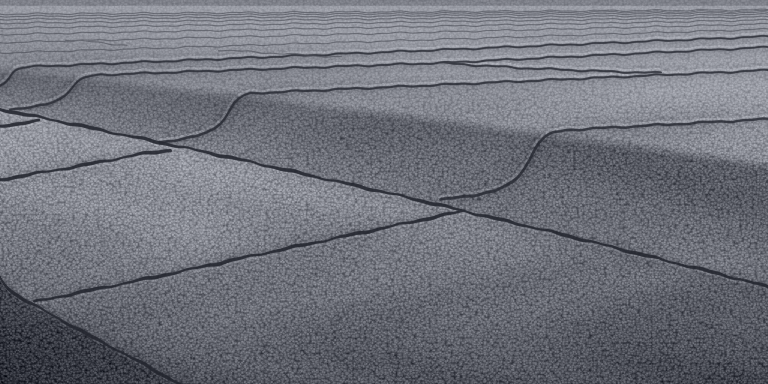
This texture is drawn by a WebGL 2 fragment shader. Its source:

```glsl
#version 300 es
precision highp float;
// Grainy grey roofing felt: flat sheets, a curved step and dark overlapping seams.
uniform vec2 u_resolution;
out vec4 outColor;

const float HORIZON = 0.985;
const vec3 TINT = vec3(-0.01, 0.0, 0.035);

float hash(vec2 p) {
    vec3 q = fract(vec3(p.xyx) * 0.1031);
    q += dot(q, q.yzx + 33.33);
    return fract((q.x + q.y) * q.z);
}

// Distance to the nearest scattered granule
float cellular(vec2 p) {
    vec2 cell = floor(p), f = fract(p);
    float nearest = 2.0;
    for (int j = -1; j <= 1; j++)
        for (int i = -1; i <= 1; i++) {
            vec2 o = vec2(i, j);
            vec2 jitter = vec2(hash(cell + o), hash(cell + o + 71.7));
            nearest = min(nearest, length(o + jitter - f));
        }
    return nearest;
}

float segment(vec2 p, vec2 a, vec2 b) {
    vec2 pa = p - a, ba = b - a;
    return length(pa - ba * clamp(dot(pa, ba) / dot(ba, ba), 0.0, 1.0));
}

float path(vec2 p, vec2 a, vec2 b, vec2 c, vec2 d) {
    return min(segment(p, a, b), min(segment(p, b, c), segment(p, c, d)));
}

float cubic(vec2 p, vec2 a, vec2 b, vec2 c, vec2 d) {
    float dist = 9.0;
    vec2 last = a;
    for (int i = 1; i <= 12; i++) {
        float t = float(i) / 12.0, s = 1.0 - t;
        vec2 next = s*s*s*a + 3.0*s*s*t*b + 3.0*s*t*t*c + t*t*t*d;
        dist = min(dist, segment(p, last, next));
        last = next;
    }
    return dist;
}

// Seam that climbs the step in an S and then runs away across the upper roof
float riser(vec2 p, vec2 foot, vec2 a, vec2 b, vec2 c, vec2 d, vec2 far) {
    return min(cubic(p, a, b, c, d), min(segment(p, foot, a), segment(p, d, far)));
}

// Heights of the step's upper and lower edges and of the front edge
float crestY(float x) { return 0.825 - 0.105 * x - 0.0095 * x * x; }
float footY(float x) { return 0.715 - 0.2 * x - 0.0155 * x * x; }
float frontY(float x) { return 0.252 - 0.537 * x + 0.024 * exp(-40.0 * x); }

float stepSeams(vec2 p) {
    float d = riser(p, vec2(1.146, 0.479), vec2(1.25, 0.495), vec2(1.419, 0.518),
                    vec2(1.341, 0.641), vec2(1.471, 0.661), vec2(2.02, 0.691));
    d = min(d, riser(p, vec2(0.417, 0.63), vec2(0.482, 0.638), vec2(0.625, 0.661),
                     vec2(0.573, 0.758), vec2(0.677, 0.758), vec2(2.02, 0.818)));
    d = min(d, riser(p, vec2(0.026, 0.716), vec2(0.091, 0.721), vec2(0.221, 0.745),
                     vec2(0.156, 0.797), vec2(0.26, 0.805), vec2(1.146, 0.836)));
    d = min(d, riser(p, vec2(-0.1, 0.75), vec2(-0.052, 0.76), vec2(0.052, 0.779),
                     vec2(0.0, 0.823), vec2(0.078, 0.826), vec2(2.02, 0.906)));
    d = min(d, segment(p, vec2(1.146, 0.836), vec2(2.02, 0.878)));
    return min(d, path(p, vec2(1.146, 0.836), vec2(1.354, 0.823),
                       vec2(1.6, 0.813), vec2(1.72, 0.81)));
}

float lowerSeams(vec2 p) {
    float d = abs(p.y - footY(p.x)) * 0.97;
    d = min(d, path(p, vec2(0.091, 0.214), vec2(0.39, 0.276),
                    vec2(0.911, 0.388), vec2(1.211, 0.451)));
    d = min(d, path(p, vec2(-0.02, 0.528), vec2(0.208, 0.568),
                    vec2(0.36, 0.598), vec2(0.443, 0.609)));
    d = min(d, segment(p, vec2(-0.02, 0.669), vec2(0.1, 0.685)));
    return min(d, abs(p.y - frontY(p.x)) * 0.88);
}

float farSeams(vec2 p) {
    float d = min(segment(p, vec2(0.17, 0.897), vec2(0.33, 0.882)),
                  segment(p, vec2(0.57, 0.87), vec2(0.89, 0.851)));
    for (int k = 0; k < 8; k++) {
        float drop = mix(0.123, 0.061, p.x * 0.5) * pow(0.78, float(k));
        d = min(d, abs(p.y - HORIZON + drop));
    }
    return d;
}

float stroke(float d, float width, float px) {
    return 1.0 - smoothstep(width - px, width + px, d);
}

// Broad light and shade on the upper roof, step face and lower sheets
float surface(vec2 p) {
    float crest = crestY(p.x), foot = footY(p.x);
    float t = clamp((crest - p.y) / (crest - foot), 0.0, 1.0);
    float upper = mix(0.53, 0.61, smoothstep(0.0, 0.2, p.y - crest));
    float face = mix(0.39, 0.5, t * t) - 0.035 * p.x + 0.02;
    float lower = 0.31 + 0.42 * p.y - 0.05 * smoothstep(1.2, 2.0, p.x);
    lower += 0.05 * exp(-5.0 * length(p - vec2(0.5, 0.4)));
    float v = mix(face, upper, smoothstep(-0.025, 0.012, p.y - crest));
    v = mix(lower, v, smoothstep(-0.02, 0.02, p.y - foot));
    float below = frontY(p.x) - p.y;
    v = mix(v, 0.26 - 0.45 * max(below, 0.0), smoothstep(-0.003, 0.008, below));
    return mix(v, 0.5, smoothstep(HORIZON - 0.002, HORIZON + 0.002, p.y));
}

void main() {
    vec2 p = gl_FragCoord.xy / u_resolution * vec2(2.0, 1.0);
    float px = 0.7 / u_resolution.y;
    vec2 q = p + 0.0015 * vec2(sin(p.y * 61.0), sin(p.x * 47.0) + 0.6 * sin(p.x * 113.0));
    float nearness = 1.0 - smoothstep(0.5, 1.0, p.y);

    // Mineral granules, softer with distance
    float grain = 0.48 - cellular(p * vec2(125.0, 150.0));
    grain += 0.45 * (hash(floor(p * 256.0)) - 0.5);
    float v = surface(p) + grain * mix(0.09, 0.24, nearness);
    v += 0.015 * sin(p.x * 9.0 + 3.0 * sin(p.y * 13.0)) * nearness;

    // Raised lips catch light beside the seams
    vec2 lip = vec2(0.003, -0.007);
    v += 0.11 * stroke(stepSeams(q + lip), 0.003, px);
    v += 0.07 * stroke(lowerSeams(q - lip), 0.003, px);

    // Soft contact shade and the dark seams themselves
    float low = lowerSeams(q), climb = stepSeams(q);
    v *= 1.0 - 0.16 * exp(-min(low, climb) * 75.0);
    v = mix(v, 0.14, 0.85 * stroke(low, 0.0038 + 0.001 * sin(p.x * 35.0), px));
    v = mix(v, 0.16, 0.8 * stroke(climb, mix(0.0022, 0.0036, nearness), px));
    v = mix(v, 0.3, 0.65 * stroke(farSeams(q), 0.0015, px));

    outColor = vec4(clamp(vec3(v) + TINT, 0.0, 1.0), 1.0);
}
```
